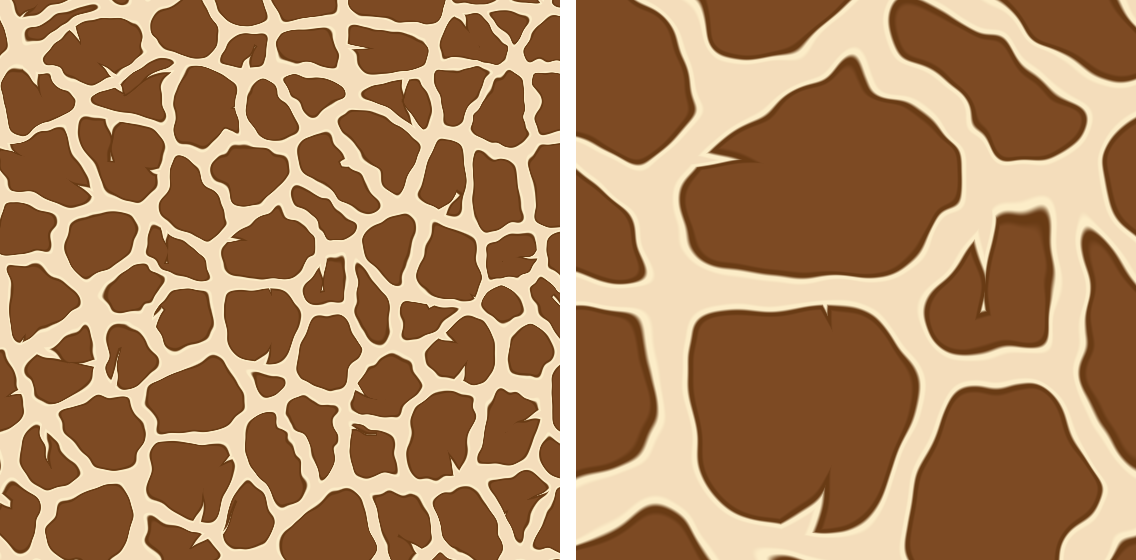
Left: the whole. Right: its middle third, enlarged.
Write a Shadertoy shader that draws this pattern.

```glsl
// Giraffe hide: brown rounded patches split by winding cream channels.

vec2 hash2(vec2 c) {
    vec3 q = fract(c.xyx * vec3(0.1031, 0.1030, 0.0973));
    q += dot(q, q.yzx + 33.33);
    return fract((q.xx + q.yz) * q.zy);
}

float cornerSlope(vec2 corner, vec2 offset) {
    float angle = 6.2832 * hash2(corner + 91.0).x;
    return dot(vec2(cos(angle), sin(angle)), offset);
}

// Gradient noise, about -0.7 to 0.7
float noise(vec2 p) {
    vec2 i = floor(p), f = p - i;
    vec2 u = f * f * f * (f * (f * 6.0 - 15.0) + 10.0);
    vec2 e = vec2(1.0, 0.0);
    return mix(mix(cornerSlope(i, f), cornerSlope(i + e, f - e), u.x),
               mix(cornerSlope(i + e.yx, f - e.yx), cornerSlope(i + 1.0, f - 1.0), u.x), u.y);
}

vec2 noise2(vec2 p) {
    return vec2(noise(p), noise(p + vec2(37.2, 71.7)));
}

// Patch seed: position in xy, size weight in z
vec3 seed(vec2 cell) {
    return vec3(cell + 0.5 + 0.84 * (hash2(cell) - 0.5), 0.34 * hash2(cell + 53.0).y);
}

// Rounded distance to the border of the weighted Voronoi patch around p
float patchDistance(vec2 p, out vec2 id) {
    vec2 base = floor(p);
    float nearest = 1e5;
    for (int k = 0; k < 25; k++) {
        vec2 cell = base + vec2(k % 5, k / 5) - 2.0;
        vec3 s = seed(cell);
        float power = dot(p - s.xy, p - s.xy) - s.z;
        if (power < nearest) { nearest = power; id = cell; }
    }
    float sum = 0.0;
    for (int k = 0; k < 25; k++) {
        vec2 cell = id + vec2(k % 5, k / 5) - 2.0;
        if (k == 12) continue;
        vec3 s = seed(cell);
        float power = dot(p - s.xy, p - s.xy) - s.z;
        float border = (power - nearest) / (2.0 * length(s.xy - seed(id).xy) + 1e-4);
        sum += exp(-border / 0.05);
    }
    return -0.05 * log(sum);
}

// Cut up to two thin, bent wedges into the rim of a patch
float cutNotches(float d, vec2 p, vec2 id) {
    vec2 q = p - seed(id).xy;
    float result = d;
    for (int k = 0; k < 2; k++) {
        vec2 h = hash2(id + 17.0 * float(k + 1));
        float depth = 0.2 * smoothstep(0.6, 0.9, h.y);
        vec2 axis = vec2(cos(6.2832 * h.x), sin(6.2832 * h.x));
        float along = dot(q, axis);
        float across = dot(q, vec2(-axis.y, axis.x)) + 0.4 * (h.y - 0.7) * along * along;
        float wedge = abs(across) - 0.32 * (depth - d);
        if (depth > 0.03) result = min(result, max(wedge, -along));
    }
    return result;
}

void mainImage(out vec4 fragColor, in vec2 fragCoord) {
    vec2 uv = fragCoord / iResolution.y;

    // Patches shrink toward the upper right; channels wander
    vec2 p = 7.4 * uv + 0.8 * uv * uv + 11.0;
    p += 0.35 * noise2(p * 0.45);
    p += 0.13 * noise2(p * 1.6) + 0.045 * noise2(p * 4.0);

    vec2 id;
    float d = patchDistance(p, id);

    // Lumpy rims, rougher in some regions, and channels of uneven width
    float roughness = smoothstep(-0.3, 0.4, noise(p * 0.6 + 5.0));
    d += mix(0.03, 0.11, roughness) * noise(p * 3.6 + id * 7.31);
    d -= 0.085 + 0.05 * noise(p * 0.8 + 23.0);
    d = cutNotches(d, p, id) / 8.2;

    // Flat fills with a faint bright and dark rim at each border
    vec3 cream = vec3(0.955, 0.868, 0.732), ivory = vec3(0.99, 0.93, 0.785);
    vec3 brown = vec3(0.49, 0.29, 0.138), umber = vec3(0.41, 0.23, 0.08);
    float soft = max(0.0011, 0.6 / iResolution.y);
    vec3 channel = mix(ivory, cream, smoothstep(0.0022, 0.0042, -d));
    vec3 hide = mix(umber, brown, smoothstep(0.0022, 0.0042, d));
    fragColor = vec4(mix(channel, hide, smoothstep(-soft, soft, d)), 1.0);
}
```
